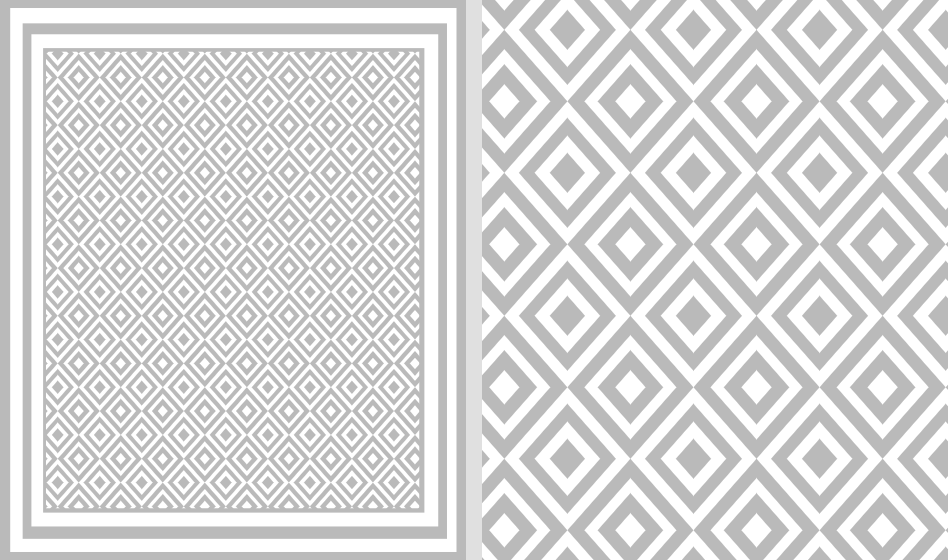
Left, the full canvas; right, a detail of the centre.
A Shadertoy shader for this pattern:

```glsl
// Grey and white lattice of nested diamonds inside a stepped rectangular frame.

const vec3 GREY = vec3(0.73);
const vec3 WHITE = vec3(1.0);

// Lattice spacing and the centre of one grey-cored diamond, in canvas fractions.
const vec2 PERIOD = vec2(0.0902, 0.0851);
const vec2 ORIGIN = vec2(0.1238, 0.1383);

// Box-filtered coverage of the rectangle from lo to hi.
float rectangle(vec2 p, vec2 lo, vec2 hi, vec2 resolution) {
    vec2 inside = clamp((p - lo) * resolution + 0.5, 0.0, 1.0)
                * clamp((hi - p) * resolution + 0.5, 0.0, 1.0);
    return inside.x * inside.y;
}

// Coverage of the band from inner to outer, softened over one pixel.
float band(float d, float inner, float outer, float pixel) {
    return clamp((d - inner) / pixel + 0.5, 0.0, 1.0)
         - clamp((d - outer) / pixel + 0.5, 0.0, 1.0);
}

// Grey coverage: the diamond distance is 0 at grey cores and 1 at white cores.
float diamondLattice(vec2 p, vec2 resolution) {
    vec2 cell = abs(fract((p - ORIGIN) / PERIOD + 0.5) - 0.5);
    float d = cell.x + cell.y;
    float pixel = length(1.0 / (PERIOD * resolution));
    float greyCore = band(d, -1.0, 0.14, pixel);
    float greyCoreRing = band(d, 0.26, 0.385, pixel);
    float whiteCoreRim = band(d, 0.5, 0.635, pixel);
    float whiteCoreRing = band(d, 0.74, 0.88, pixel);
    return greyCore + greyCoreRing + whiteCoreRim + whiteCoreRing;
}

void mainImage(out vec4 fragColor, in vec2 fragCoord) {
    vec2 resolution = iResolution.xy;
    vec2 p = fragCoord / resolution;

    // Frame steps, from the outside in.
    float outerMat = rectangle(p, vec2(0.0219, 0.0143), vec2(0.9796, 0.9857), resolution);
    float wideBand = rectangle(p, vec2(0.0486, 0.0378), vec2(0.9592, 0.9583), resolution);
    float innerMat = rectangle(p, vec2(0.0674, 0.0599), vec2(0.9404, 0.9388), resolution);
    float thinBand = rectangle(p, vec2(0.0925, 0.0846), vec2(0.9107, 0.9141), resolution);
    float panel = rectangle(p, vec2(0.0987, 0.0924), vec2(0.8997, 0.9076), resolution);

    float grey = 1.0 - outerMat + wideBand - innerMat + thinBand;
    grey = mix(grey, diamondLattice(p, resolution), panel);
    fragColor = vec4(mix(WHITE, GREY, grey), 1.0);
}
```
